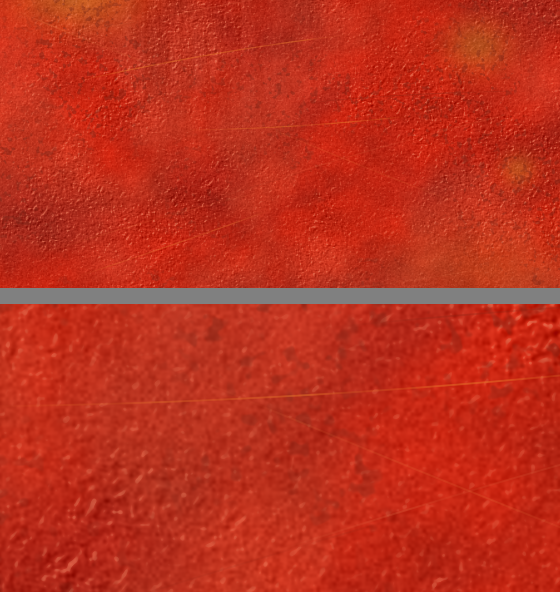
Top, the full canvas; bottom, a detail of the centre.
Give the GLSL for this texture, as a Shadertoy shader.

```glsl
// Worn red painted metal: mottled glaze, pitted grain, soft orange stains and fine scratches.

float hash(vec2 cell) {
    vec3 q = fract(vec3(cell.xyx) * 0.1031);
    q += dot(q, q.yzx + 33.33);
    return fract((q.x + q.y) * q.z);
}

float noise(vec2 p) {
    vec2 i = floor(p), f = fract(p);
    f = f * f * (3.0 - 2.0 * f);
    return mix(mix(hash(i), hash(i + vec2(1, 0)), f.x),
               mix(hash(i + vec2(0, 1)), hash(i + vec2(1, 1)), f.x), f.y);
}

float fbm(vec2 p) {
    float sum = 0.0, weight = 0.5;
    for (int i = 0; i < 5; i++) {
        sum += weight * noise(p);
        p = mat2(1.6, 1.2, -1.2, 1.6) * p + 17.3;
        weight *= 0.5;
    }
    return sum;
}

// Height of the pitted paint, used for relief lighting
float grainHeight(vec2 p) {
    vec2 warped = mat2(0.8, 0.6, -0.6, 0.8) * p + 0.008 * vec2(noise(p * 45.0), noise(p * 45.0 + 31.0));
    return 0.6 * noise(warped * 105.0) + 0.4 * noise(warped * 200.0 + 7.0);
}

// Soft elliptical stain
float stain(vec2 p, vec2 center, vec2 radius) {
    vec2 d = (p - center) / radius;
    return exp(-dot(d, d));
}

// Thin, slightly bowed line that fades at its ends
float scratch(vec2 p, vec2 middle, float angle, float halfLength, float bow) {
    vec2 d = p - middle;
    vec2 along = vec2(cos(angle), sin(angle));
    float t = dot(d, along) / halfLength;
    float offset = abs(dot(d, vec2(-along.y, along.x)) - bow * (1.0 - t * t));
    float line = 1.0 - smoothstep(0.0003, 0.0007 + 1.0 / iResolution.y, offset);
    return line * (1.0 - smoothstep(0.5, 1.0, abs(t)));
}

void mainImage(out vec4 fragColor, in vec2 fragCoord) {
    vec2 p = fragCoord / iResolution.y;

    // Broad diagonal mottling of the glaze
    mat2 tilt = mat2(0.9, -0.4, 0.4, 0.9);
    vec2 slanted = tilt * p;
    float cloud = fbm(slanted * vec2(2.4, 3.8) + 4.0);
    float wear = fbm(p * 3.2 + 41.0);
    vec3 color = mix(vec3(0.655, 0.135, 0.085), vec3(0.79, 0.15, 0.07),
                     smoothstep(0.26, 0.62, cloud));
    color = mix(color, vec3(0.77, 0.24, 0.15), 0.65 * smoothstep(0.42, 0.66, wear));

    // Dark and pale zones
    float dark = stain(p, vec2(0.15, 0.23), vec2(0.30, 0.14))
               + stain(p, vec2(1.80, 0.98), vec2(0.24, 0.20))
               + 0.6 * stain(p, vec2(1.0, 0.86), vec2(0.20, 0.16))
               + 0.5 * stain(p, vec2(1.45, 0.33), vec2(0.20, 0.09))
               + 0.5 * stain(p, vec2(1.2, 0.0), vec2(0.6, 0.05));
    color = mix(color, vec3(0.57, 0.13, 0.10), 0.6 * min(dark, 1.0));
    float pale = stain(slanted, tilt * vec2(1.02, 0.70), vec2(0.18, 0.08))
               + stain(p, vec2(1.88, 0.71), vec2(0.12, 0.10))
               + stain(p, vec2(0.41, 0.07), vec2(0.12, 0.07))
               + stain(p, vec2(0.02, 0.78), vec2(0.18, 0.17));
    color = mix(color, vec3(0.85, 0.25, 0.16), 0.65 * min(pale, 1.0));

    // Orange stains
    float orange = stain(p, vec2(0.27, 1.02), vec2(0.22, 0.12))
                 + 0.85 * stain(p, vec2(1.66, 0.84), vec2(0.11, 0.09))
                 + 0.75 * stain(p, vec2(1.80, 0.41), vec2(0.06, 0.055))
                 + 0.4 * stain(p, vec2(1.68, 0.06), vec2(0.30, 0.14));
    color = mix(color, vec3(0.76, 0.39, 0.14), 0.85 * min(orange, 1.0));

    // Medium blotches and faint vertical runs
    color *= 1.0 + 0.22 * (fbm(p * 13.0 + 60.0) - 0.48);
    float runs = noise(vec2(p.x * 65.0, p.y * 4.0)) - 0.5;
    color += 0.05 * runs * smoothstep(0.35, 0.8, p.y) * stain(p, vec2(0.65, 0.8), vec2(0.4, 0.5));

    // Embossed grain, stronger in rough patches and lit from the upper left
    float rough = mix(0.4, 1.0, smoothstep(0.32, 0.60, fbm(p * 4.5 + 73.0)));
    rough *= 1.0 - 0.6 * min(orange + 0.6 * pale, 1.0);
    float relief = grainHeight(p) - grainHeight(p + vec2(-0.004, 0.004));
    color += rough * relief * vec3(0.23, 0.19, 0.16);
    float glint = smoothstep(0.18, 0.42, relief) * rough;
    color = mix(color, vec3(0.87, 0.46, 0.34), 0.55 * glint);
    color += (noise(p * 230.0) - 0.5) * vec3(0.075, 0.06, 0.05);

    // Scattered small brown pits
    float pits = smoothstep(0.58, 0.80, 0.6 * noise(p * 62.0 + 11.0) + 0.4 * noise(slanted * 120.0));
    pits *= smoothstep(0.40, 0.62, fbm(p * 3.0 + 90.0)) + 0.5 * stain(p, vec2(0.1, 0.85), vec2(0.3));
    color = mix(color, vec3(0.46, 0.14, 0.09), 0.38 * min(pits, 1.0));

    // Long, shallow scratches, mostly rising to the right
    for (int i = 0; i < 11; i++) {
        float id = float(i);
        vec2 middle = vec2(0.2 + 1.55 * hash(vec2(id, 3.0)),
                           (id + 0.2 + 0.6 * hash(vec2(id, 8.0))) / 11.0);
        float angle = i % 5 == 4 ? -0.38 : mix(-0.02, 0.40, hash(vec2(id, 14.0)));
        float line = scratch(p, middle, angle, mix(0.25, 0.55, hash(vec2(id, 21.0))),
                             0.03 * (hash(vec2(id, 27.0)) - 0.4));
        float strength = mix(0.15, 0.6, hash(vec2(id, 35.0))) * (0.3 + 0.8 * noise(p * 18.0 + id));
        if (i % 5 == 4) strength *= 0.5;
        vec3 tint = i % 4 == 3 ? vec3(0.55, 0.14, 0.08)
                               : mix(vec3(0.90, 0.45, 0.12), vec3(0.90, 0.50, 0.36), hash(vec2(id, 44.0)));
        color = mix(color, tint, line * strength);
    }

    fragColor = vec4(clamp(color, 0.0, 1.0), 1.0);
}
```
